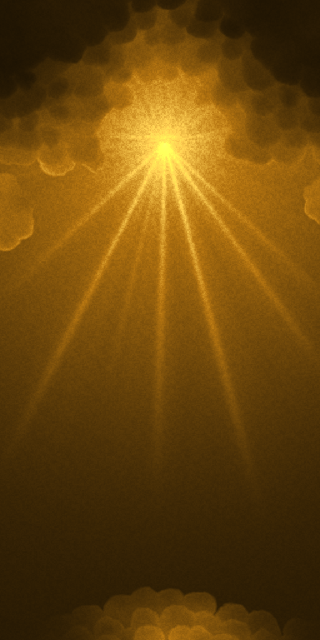
Reproduce this background procedurally as a Shadertoy shader.

```glsl
const vec2 SUN = vec2(0.515, 1.552);
const vec3 GOLD = vec3(1.0, 0.645, 0.09);
const vec3 HOT_TINT = vec3(0.0, 0.17, 0.24);
const float SKY_FLOOR = 0.15;
const float SKY_GAIN = 0.56;
const float SKY_REACH = 0.85;
const float CORE_GAIN = 0.34;
const float CORE_SIZE = 0.085;
const float RAY_GAIN = 0.15;
const float EDGE_SOFTNESS = 0.005;
const float RIM_WIDTH = 0.012;
const float GRAIN = 0.09;
const int VAULT_LAYERS = 5;
const int PUFFS_PER_ROW = 12;

// Rays: angle from straight down, strength, length
const vec3 RAYS[7] = vec3[7](
    vec3(-0.811, 0.65, 0.80), vec3(-0.467, 1.00, 1.25),
    vec3(-0.232, 0.50, 0.90), vec3(-0.024, 0.85, 1.20),
    vec3(0.255, 1.15, 1.28), vec3(0.615, 0.90, 1.05),
    vec3(0.807, 0.50, 0.80));

// Side clouds: centre, radius
const vec3 SIDE_CLOUDS[5] = vec3[5](
    vec3(0.000, 1.335, 0.112), vec3(1.025, 1.376, 0.080),
    vec3(0.847, 1.560, 0.076), vec3(0.175, 1.512, 0.058),
    vec3(0.290, 1.506, 0.040));

float hash(vec2 p) {
    return fract(sin(dot(p, vec2(12.9898, 78.233))) * 43758.5453);
}

float noise(vec2 p) {
    vec2 i = floor(p), f = fract(p);
    f = f * f * (3.0 - 2.0 * f);
    return mix(mix(hash(i), hash(i + vec2(1, 0)), f.x),
               mix(hash(i + vec2(0, 1)), hash(i + vec2(1, 1)), f.x), f.y);
}

float fbm(vec2 p) {
    float sum = 0.0, gain = 0.5;
    for (int i = 0; i < 4; i++) {
        sum += gain * noise(p);
        p = p * 2.03 + 7.1;
        gain *= 0.5;
    }
    return sum;
}

// Arch: apex height, drop at the sides, inner and outer half width
float archHeight(float x, vec4 arch) {
    return arch.x - arch.y * smoothstep(arch.z, arch.w, abs(x - SUN.x));
}

// Distance to a cloud bank above an arch with a scalloped lower edge
float puffRow(vec2 p, vec4 arch, float seed) {
    float dist = archHeight(p.x, arch) + 0.05 - p.y;
    for (int i = 0; i < PUFFS_PER_ROW; i++) {
        float id = float(i);
        float x = (id + 0.2 + 0.6 * hash(vec2(id, seed))) / float(PUFFS_PER_ROW) * 1.1 - 0.05;
        float radius = mix(0.035, 0.075, hash(vec2(seed, id + 3.0)));
        vec2 centre = vec2(x, archHeight(x, arch) + radius * 0.85);
        dist = min(dist, length(p - centre) - radius);
    }
    return dist;
}

float paintCloud(float behind, float dist, float tone, float rim) {
    float lit = tone + rim * exp(min(dist, 0.0) / RIM_WIDTH);
    return mix(behind, lit, smoothstep(EDGE_SOFTNESS, -EDGE_SOFTNESS, dist));
}

float skyLight(vec2 p) {
    vec2 d = p - SUN;
    float r = length(d);
    float angle = atan(d.x, -d.y);
    float light = SKY_FLOOR + SKY_GAIN * exp(-r * r / (SKY_REACH * SKY_REACH));
    light += 0.05 * (noise(vec2(angle * 14.0, 2.0)) - 0.5) * smoothstep(1.2, 0.1, r);
    for (int i = 0; i < 7; i++) {
        float offset = angle - RAYS[i].x;
        float width = 0.005 + 0.014 * r;
        float across = r * sin(offset) / width;
        float beam = exp(-across * across) + 0.3 * exp(-across * across * 0.1);
        light += RAY_GAIN * RAYS[i].y * beam * step(0.0, cos(offset))
               * smoothstep(RAYS[i].z, RAYS[i].z * 0.3, r);
    }
    return light;
}

void mainImage(out vec4 fragColor, in vec2 fragCoord) {
    vec2 p = fragCoord / iResolution.xy * vec2(1.0, 2.0);
    float r = length(p - SUN);
    float billow = fbm(p * vec2(6.0, 10.0));
    vec2 warped = p + 0.035 * (vec2(fbm(p * 15.0), fbm(p * 15.0 + 31.0)) - 0.47);
    float light = skyLight(p);

    // Side clouds
    for (int i = 0; i < 5; i++) {
        vec2 d = warped - SIDE_CLOUDS[i].xy;
        float lobes = abs(sin(atan(d.y, d.x) * 3.5 + float(i)));
        float dist = length(d) - SIDE_CLOUDS[i].z * (0.92 + 0.13 * lobes);
        float tone = 0.46 + 0.28 * billow;
        light = paintCloud(light, dist, tone, 0.22 * smoothstep(0.06, -0.06, d.y));
    }

    // Vault, from the bright inner bank to the dark outer one
    for (int i = 0; i < VAULT_LAYERS; i++) {
        float t = float(i) / float(VAULT_LAYERS - 1);
        vec4 arch = mix(vec4(1.74, 0.25, 0.05, 0.27), vec4(1.98, 0.29, 0.0, 0.55), t);
        float tone = mix(0.58, 0.17, t) * (0.75 + 0.5 * billow);
        tone *= 1.0 - 0.35 * abs(p.x - SUN.x);
        float dist = puffRow(warped, arch, float(i) * 5.0 + 2.0);
        light = paintCloud(light, dist, tone, mix(0.14, 0.06, t));
    }

    // Lower clouds, lit in the middle
    for (int i = 0; i < 3; i++) {
        float t = float(i) / 2.0;
        vec4 arch = vec4(mix(-0.15, -0.04, t), -0.09, 0.03, 0.42);
        vec2 q = (p - vec2(0.56, 0.03)) / vec2(0.25, 0.14);
        float tone = 0.16 + mix(0.32, 0.44, t) * exp(-dot(q, q)) * (0.5 + billow);
        float dist = puffRow(vec2(warped.x, -warped.y), arch, float(i) + 41.0);
        light = paintCloud(light, dist, tone, 0.12 * exp(-dot(q, q)));
    }

    // Sun glow, horizontal glint and grain
    light += CORE_GAIN * exp(-r / CORE_SIZE) + 0.12 * exp(-r * r / 0.045);
    vec2 glint = (p - SUN - vec2(0.0, 0.02)) / vec2(0.22, 0.006);
    light += 0.06 * exp(-dot(glint, glint));
    float grain = hash(floor(p * 256.0)) + noise(p * 150.0) - 1.0;
    light *= 1.0 + GRAIN * grain;
    vec3 color = light * GOLD + HOT_TINT * smoothstep(0.68, 1.05, light);
    fragColor = vec4(clamp(color, 0.0, 1.0), 1.0);
}
```
